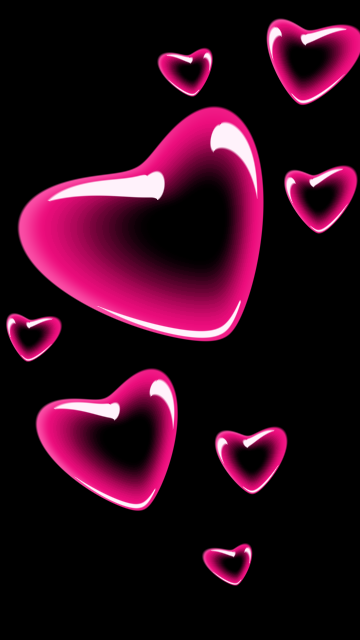
Write a Shadertoy shader that draws this background.

```glsl
// Glossy pink glass hearts floating on black.
// Each heart is a circle sheared along |x|; nested rings shrinking toward a
// dark core shade it, and tapered arcs in the same space form the reflections.

const int HEART_COUNT = 8;
const vec3 DEEP = vec3(0.56, 0.015, 0.28);
const vec3 PINK = vec3(0.93, 0.05, 0.49);
const vec3 LIGHT = vec3(1.0, 0.42, 0.72);
const vec3 GLOSS = vec3(1.0, 0.95, 0.985);

// Centre x, centre y, half height, tilt (canvas width = 1)
const vec4 PLACES[HEART_COUNT] = vec4[](
    vec4(0.507, 1.067, 0.255, 0.48),
    vec4(0.346, 0.510, 0.157, 0.335),
    vec4(0.847, 1.586, 0.0995, -0.093),
    vec4(0.530, 1.565, 0.055, 0.125),
    vec4(0.880, 1.207, 0.0775, 0.09),
    vec4(0.081, 0.829, 0.0555, -0.08),
    vec4(0.696, 0.483, 0.0775, 0.075),
    vec4(0.650, 0.199, 0.0475, 0.14));

// Left and right half widths, relative to the half height
const vec2 WIDTHS[HEART_COUNT] = vec2[](
    vec2(1.50, 1.27), vec2(1.32, 1.22), vec2(1.14, 1.53), vec2(1.55, 1.20),
    vec2(1.08, 1.52), vec2(1.20, 1.54), vec2(1.20, 1.37), vec2(1.70, 1.17));

mat2 rotation(float angle) {
    float c = cos(angle), s = sin(angle);
    return mat2(c, s, -s, c);
}

// Maps a heart outline onto the unit circle, with a softened notch and tip
vec2 heartSpace(vec2 p) {
    const float soft = 0.025;
    p.y -= 0.98 * (sqrt(p.x * p.x + soft) - sqrt(soft));
    if (p.y > 0.0) p.y *= 0.92;
    return p;
}

// Size of the nested heart through p, as rings shrink from 1 toward the core
float ringLevel(vec2 p, vec2 core) {
    float level = length(heartSpace(p));
    for (int i = 0; i < 8; i++)
        level = clamp(length(heartSpace(p - core * (1.0 - level))), 0.0, 1.2);
    return level;
}

// Signed distance to an arc; width holds start, middle swell and end
float glint(vec2 q, vec2 angles, vec2 radii, vec3 width) {
    vec2 a = radians(angles);
    float t = clamp((atan(q.y, q.x) - a.x) / (a.y - a.x), 0.0, 1.0);
    float angle = mix(a.x, a.y, t);
    vec2 spine = mix(radii.x, radii.y, sqrt(t)) * vec2(cos(angle), sin(angle));
    float halfWidth = mix(width.x, width.z, t) + width.y * 4.0 * t * (1.0 - t);
    return length(q - spine) - halfWidth;
}

// Black core, magenta body and a paler rim on the lit side
vec3 glassColour(float level, float lit) {
    float banded = mix(level, floor(level * 30.0) / 30.0, 0.4);
    vec3 colour = DEEP * smoothstep(0.3, 0.72, banded);
    colour = mix(colour, PINK, smoothstep(0.58, 0.9, banded));
    float rim = smoothstep(0.86, 1.0, level);
    return mix(colour, LIGHT, rim * mix(0.15, 0.7, lit));
}

// Returns the heart colour and its coverage
vec4 glassHeart(vec2 p, vec2 widths, float tilt, float blur) {
    p.x /= p.x < 0.0 ? widths.x : widths.y;
    vec2 q = heartSpace(p);
    float cover = smoothstep(blur, -blur, length(q) - 1.0);

    vec2 core = vec2(0.62 * sin(tilt), 0.25);
    float lit = smoothstep(0.5, -0.9, p.x - 0.3 * p.y);
    vec3 colour = glassColour(ringLevel(p, core), lit);

    // Reflections mirror when the right lobe is the larger one
    if (widths.y > widths.x) q.x = -q.x;
    float shine = glint(q, vec2(87, 137), vec2(0.74, 0.92), vec3(0.13, 0.01, 0.005));
    shine = min(shine, glint(q, vec2(26, -30), vec2(0.81, 0.92), vec3(0.085, 0.015, 0.0)));
    shine = min(shine, glint(q, vec2(-139, -74), vec2(0.95, 0.91), vec3(0.0, 0.035, 0.012)));
    colour = mix(colour, GLOSS, smoothstep(blur, -blur, shine));
    return vec4(colour, cover);
}

void mainImage(out vec4 fragColor, in vec2 fragCoord) {
    vec2 uv = fragCoord / iResolution.xy * vec2(1.0, 16.0 / 9.0);
    vec3 colour = vec3(0.0);
    for (int i = 0; i < HEART_COUNT; i++) {
        vec4 place = PLACES[i];
        vec2 p = rotation(-place.w) * (uv - place.xy) / place.z;
        float blur = 1.0 / (iResolution.x * place.z);
        vec4 heart = glassHeart(p, WIDTHS[i], place.w, blur);
        colour = mix(colour, heart.rgb, heart.a);
    }
    fragColor = vec4(colour, 1.0);
}
```
